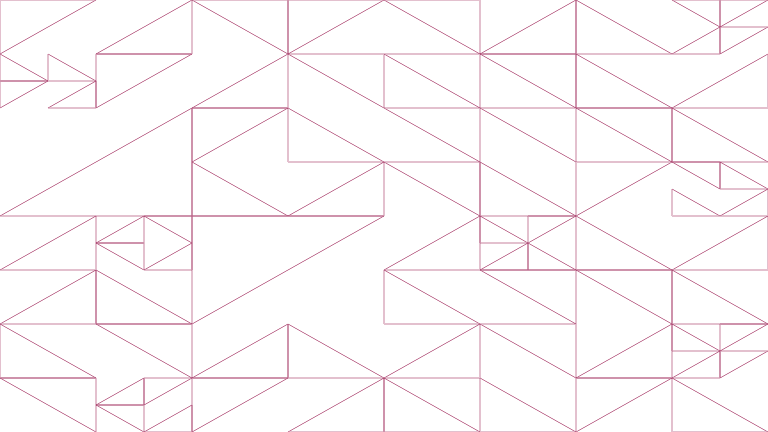
A Shadertoy shader for this pattern:

```glsl
// Thin-lined mosaic of right triangles on a quadtree of wide cells.
// Every leaf cell outlines one half of its rectangle, turned at random;
// the outlines are translucent, so shared edges come out darker.

const vec3 PAPER = vec3(1.0);
const vec3 INK = vec3(0.60, 0.10, 0.31);
const float LINE_WIDTH = 0.00128;  // in canvas heights
const float COARSE_CELLS = 4.0;    // coarse cells along each side
const int LEVELS = 3;

float hash21(vec2 p) {
    vec3 q = fract(p.xyx * vec3(0.1031, 0.1030, 0.0973));
    q += dot(q, q.yzx + 33.33);
    return fract((q.x + q.y) * q.z);
}

// True for exactly one random cell in each block of 4 by 2 cells.
bool chosenInBlock(vec2 id, float seed) {
    vec2 block = floor(id / vec2(4.0, 2.0));
    vec2 local = id - block * vec2(4.0, 2.0);
    float pick = floor(8.0 * hash21(block + seed));
    return abs(local.x + 4.0 * local.y - pick) < 0.5;
}

// Few coarse cells stay whole, few middle cells split once more.
bool isLeaf(vec2 id, int level) {
    bool coarseIsWhole = chosenInBlock(floor(id / exp2(float(level))), 13.0);
    if (level == 0) return coarseIsWhole;
    if (coarseIsWhole) return false;
    bool middleSplits = chosenInBlock(floor(id / exp2(float(level - 1))), 47.0);
    return middleSplits == (level == 2);
}

// Share of a footprint that is covered by a band at distance d.
float bandCoverage(float d, float width, float footprint) {
    float overlap = 0.5 * (width + footprint) - abs(d);
    return clamp(overlap, 0.0, min(width, footprint)) / footprint;
}

// Area coverage of a segment; two taps soften slanted lines.
float segmentCoverage(vec2 p, vec2 a, vec2 b, float width, float pixel) {
    float len = length(b - a);
    vec2 dir = (b - a) / len;
    float along = dot(p - a, dir);
    float across = dot(p - a, vec2(-dir.y, dir.x));
    float footprint = pixel * max(abs(dir.x), abs(dir.y));
    float shift = 0.25 * pixel * min(abs(dir.x), abs(dir.y));
    float band = 0.5 * (bandCoverage(across - shift, width, footprint)
                      + bandCoverage(across + shift, width, footprint));
    float ends = clamp(0.5 + (0.5 * len - abs(along - 0.5 * len)) / pixel, 0.0, 1.0);
    return band * ends;
}

// Outline of the half cell whose right angle sits at a random corner.
float triangleCoverage(vec2 p, vec2 id, vec2 size, float seed, float width, float pixel) {
    vec2 corner = step(0.5, vec2(hash21(id + seed), hash21(id.yx + seed + 71.0)));
    vec2 a = (id + corner) * size;
    vec2 b = (id + vec2(1.0 - corner.x, corner.y)) * size;
    vec2 c = (id + vec2(corner.x, 1.0 - corner.y)) * size;
    float legs = max(segmentCoverage(p, a, b, width, pixel),
                     segmentCoverage(p, a, c, width, pixel));
    return max(legs, segmentCoverage(p, b, c, width, pixel));
}

void mainImage(out vec4 fragColor, in vec2 fragCoord) {
    float pixel = 1.0 / iResolution.y;
    vec2 p = fragCoord * pixel;
    vec2 canvas = vec2(iResolution.x * pixel, 1.0);
    float clearness = 1.0;

    // At each level, visit the four cells around the nearest grid corner.
    for (int level = 0; level < LEVELS; level++) {
        float count = COARSE_CELLS * exp2(float(level));
        vec2 size = canvas / count;
        vec2 base = floor(p / size - 0.5);
        for (int k = 0; k < 4; k++) {
            vec2 id = base + vec2(k % 2, k / 2);
            bool inside = min(id.x, id.y) >= 0.0 && max(id.x, id.y) < count;
            if (inside && isLeaf(id, level)) {
                float seed = 19.0 + 31.0 * float(level);
                clearness *= 1.0 - triangleCoverage(p, id, size, seed, LINE_WIDTH, pixel);
            }
        }
    }
    fragColor = vec4(mix(INK, PAPER, clearness), 1.0);
}
```
